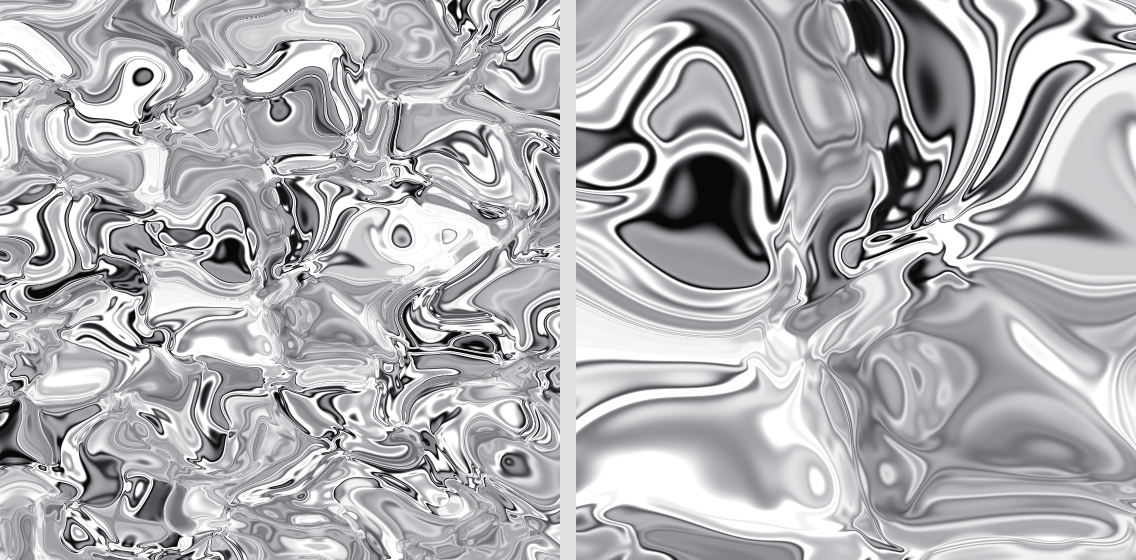
Left: the whole. Right: its middle third, enlarged.
Reproduce this texture procedurally as a WebGL 1 fragment shader.

```glsl
precision highp float;
// Crumpled liquid chrome: the plane is folded by repeated noise warps, then
// grey plates, white glints and paired dark/bright contour rims are drawn
// in the folded space. Four samples per pixel smooth the thin rims.

uniform vec2 u_resolution;

const vec2  SCALE = vec2(6.4, 8.2);       // folds across the canvas
const float FOLD_STRENGTH = 0.27;         // first warp, in noise cells
const float FOLD_DECAY = 0.46;            // warp falloff per step
const float FOLD_GROWTH = 1.9;            // warp frequency gain per step
const float PLATE_TONE = 0.675;           // mean grey of the plates
const float CREASE_CONTRAST = 0.10;
const float SHADE_CONTRAST = 0.05;
const float RING_CONTRAST = 0.05;         // faint nested rings
const float RING_DENSITY = 9.0;
const float RIM_WIDTH = 0.23;             // in units of the relief field
const float RIM_CONTRAST = 1.5;
const float RIM_SPACING = 1.1;
const float GLINT_TONE = 0.98;
const float BLUE_TINT = 0.02;
const int   AA = 2;                       // samples per axis

vec2 hash22(vec2 p) {
  vec3 h = fract(p.xyx * vec3(0.1031, 0.1030, 0.0973));
  h += dot(h, h.yzx + 33.33);
  return fract((h.xx + h.yz) * h.zy);
}

float cornerSlope(vec2 cell, vec2 corner, vec2 f) {
  return dot(hash22(cell + corner) * 2.0 - 1.0, f - corner);
}

// Gradient noise scaled to roughly unit variance.
float noise(vec2 p) {
  vec2 c = floor(p);
  vec2 f = p - c;
  vec2 w = f * f * f * (f * (f * 6.0 - 15.0) + 10.0);
  float low = mix(cornerSlope(c, vec2(0.0), f),
                  cornerSlope(c, vec2(1.0, 0.0), f), w.x);
  float high = mix(cornerSlope(c, vec2(0.0, 1.0), f),
                   cornerSlope(c, vec2(1.0), f), w.x);
  return 5.5 * mix(low, high, w.y);
}

// Each step bends the plane already bent, which stretches and mirrors it.
vec2 fold(vec2 p) {
  float strength = FOLD_STRENGTH;
  float frequency = 1.0;
  for (int i = 0; i < 3; i++) {
    vec2 s = p * frequency + float(i) * 17.3;
    p += strength * vec2(noise(s + 41.7), noise(s.yx + 93.2));
    strength *= FOLD_DECAY;
    frequency *= FOLD_GROWTH;
  }
  return p;
}

float chromeTone(vec2 uv) {
  vec2 p = uv * SCALE + 20.0;
  vec2 q = fold(p);

  // Creased grey plates
  float crease = abs(noise(q * 1.2 + 61.0)) - 0.8;
  float shade = noise(q * 2.3 + 12.6);
  float relief = 0.9 * noise(q * 1.6 + 5.4) + 0.42 * noise(q.yx * 3.3 + 31.1);
  float tone = PLATE_TONE + CREASE_CONTRAST * crease + SHADE_CONTRAST * shade
             + RING_CONTRAST * cos(RING_DENSITY * relief + 2.0 * shade);

  // White glints with soft grey streaks
  float glint = smoothstep(0.6, 1.3, noise(q * 1.05 + 77.8) + 0.2 * shade);
  float streak = 0.16 * smoothstep(0.2, 1.2, noise(q * vec2(2.0, 5.0) + 8.9));
  tone = mix(tone, GLINT_TONE - streak, 0.92 * glint);

  // Rims: a dark line beside a bright one along relief contours
  float presence = mix(0.22, 1.0, smoothstep(-0.7, 0.9, noise(q * 0.9 + 50.3)));
  float side = 1.0;
  for (int i = -1; i <= 1; i++) {
    float x = (relief - float(i) * RIM_SPACING - 0.08) / RIM_WIDTH;
    tone += side * presence * RIM_CONTRAST * x * exp(-x * x);
    side = -side;
  }
  return clamp(tone, 0.03, 1.0);
}

void main() {
  float size = min(u_resolution.x, u_resolution.y);
  float tone = 0.0;
  for (int j = 0; j < AA; j++) {
    for (int i = 0; i < AA; i++) {
      vec2 offset = (vec2(float(i), float(j)) + 0.5) / float(AA) - 0.5;
      tone += chromeTone((gl_FragCoord.xy + offset) / size);
    }
  }
  tone /= float(AA * AA);
  float tint = BLUE_TINT * 4.0 * tone * (1.0 - tone);
  gl_FragColor = vec4(vec3(tone, tone, tone + tint), 1.0);
}
```
